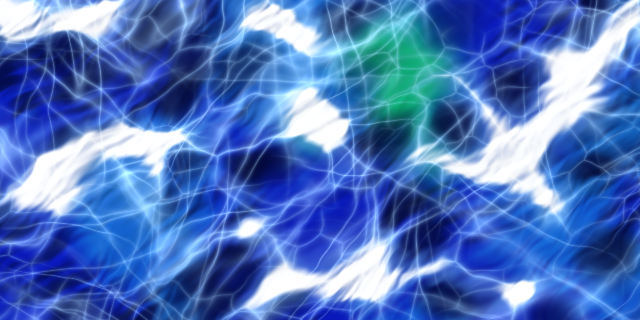
A WebGL 1 fragment shader for this background:

```glsl
precision highp float;
// Glowing white fibre web with dark round holes over deep blue, cyan and green haze.
uniform vec2 u_resolution;

float hash(vec2 p) {
  return fract(sin(dot(p, vec2(127.1, 311.7))) * 43758.5);
}

float noise(vec2 p) {
  vec2 i = floor(p), f = fract(p);
  f = f * f * (3.0 - 2.0 * f);
  return mix(mix(hash(i), hash(i + vec2(1.0, 0.0)), f.x),
             mix(hash(i + vec2(0.0, 1.0)), hash(i + 1.0), f.x), f.y);
}

float fbm(vec2 p) {
  float sum = 0.0, amp = 0.5;
  for (int i = 0; i < 4; i++) {
    sum += amp * noise(p);
    p = p * 2.03 + 7.1;
    amp *= 0.5;
  }
  return sum;
}

// Coordinates along and across the direction of the given angle
vec2 turn(vec2 p, float angle) {
  float c = cos(angle), s = sin(angle);
  return vec2(c * p.x + s * p.y, c * p.y - s * p.x);
}

// Nearest and second nearest site distance, and a random value per cell
vec3 cells(vec2 p) {
  vec2 base = floor(p);
  vec3 result = vec3(9.0, 9.0, 0.0);
  for (int y = -1; y <= 1; y++) {
    for (int x = -1; x <= 1; x++) {
      vec2 id = base + vec2(float(x), float(y));
      vec2 site = id + 0.1 + 0.8 * vec2(hash(id), hash(id + 53.7));
      float d = distance(p, site);
      if (d < result.x) result = vec3(d, result.x, hash(id + 19.3));
      else result.y = min(result.y, d);
    }
  }
  return result;
}

// Soft glow around a segment
float glow(vec2 p, vec2 a, vec2 b, float radius) {
  vec2 ab = b - a;
  float t = clamp(dot(p - a, ab) / dot(ab, ab), 0.0, 1.0);
  float d = distance(p, a + ab * t) / radius;
  return exp(-d * d);
}

// Where the web thickens into white masses
float webDensity(vec2 p) {
  float d = glow(p, vec2(0.0, 1.0), vec2(1.1, 0.95), 0.10);
  d += glow(p, vec2(0.0, 0.36), vec2(0.35, 0.48), 0.13);
  d += glow(p, vec2(0.35, 0.50), vec2(0.95, 0.64), 0.12);
  d += glow(p, vec2(1.50, 0.62), vec2(1.95, 0.90), 0.16);
  d += glow(p, vec2(0.90, 0.10), vec2(1.12, 0.20), 0.13);
  d += glow(p, vec2(1.12, 0.16), vec2(1.60, 0.07), 0.09);
  d += 0.8 * glow(p, vec2(1.10, 0.50), vec2(1.75, 0.42), 0.09);
  d += 0.7 * glow(p, vec2(0.10, 0.70), vec2(0.28, 0.78), 0.07);
  d += 0.8 * glow(p, vec2(0.65, 0.22), vec2(0.78, 0.27), 0.08);
  return min(d, 1.0);
}

// Long thin crossing fibres, mostly rising to the right
float fibres(vec2 p) {
  float sum = 0.0;
  for (int i = 0; i < 9; i++) {
    float k = float(i);
    vec2 q = turn(p, 0.5 + 1.1 * sin(k * 2.4));
    q.y += 0.16 * noise(q * 2.3 + k * 7.7);
    float n = noise(q * vec2(2.2, 9.0 + 1.8 * k) + k * 17.3);
    float gate = smoothstep(0.4, 0.8, noise(q * vec2(2.5, 4.0) + k * 5.1));
    sum += gate * pow(1.0 - abs(2.0 * n - 1.0), 9.0);
  }
  return sum;
}

void main() {
  vec2 p = gl_FragCoord.xy / u_resolution.y;
  vec2 warp = vec2(fbm(p * 3.0 + 2.0), fbm(p * 3.0 + 31.0)) - 0.47;
  vec2 q = turn(p + 0.2 * warp, 0.35) * vec2(3.5, 4.7);

  float streak = 0.6 * noise(turn(p + 0.1 * warp, 0.55) * vec2(5.0, 55.0))
               + 0.4 * noise(turn(p + 0.2 * warp, 0.95) * vec2(7.0, 75.0));
  float density = webDensity(p + 0.25 * warp);
  vec3 cell = cells(q);
  vec3 fine = cells(turn(q, 0.7) * 2.1 + 5.0);
  float edge = cell.y - cell.x;

  // Deep blue ground with dark hollows
  float shade = fbm(p * 3.5 + 11.0) + 0.25 * (streak - 0.5);
  vec3 color = mix(vec3(0.01, 0.05, 0.32), vec3(0.03, 0.09, 0.72),
                   smoothstep(0.28, 0.52, shade));
  float hollow = (1.0 - smoothstep(0.12, 0.5, cell.x)) * smoothstep(0.0, 0.25, edge);
  hollow *= smoothstep(0.3, 0.7, cell.z);

  // Cyan and green haze
  float cyan = fbm(p * 2.4 + 3.0) + 0.12 * glow(p, vec2(1.0, 0.5), vec2(1.9, 0.3), 0.35);
  cyan = smoothstep(0.42, 0.72, cyan + 0.2 * (streak - 0.5));
  color = mix(color, vec3(0.08, 0.45, 0.82), 0.8 * cyan);
  float green = glow(p + 0.2 * warp, vec2(1.17, 0.86), vec2(1.28, 0.76), 0.13)
              + 0.7 * glow(p, vec2(1.26, 0.66), vec2(1.36, 0.52), 0.10)
              + 0.6 * glow(p, vec2(0.94, 0.60), vec2(0.99, 0.57), 0.06);
  color = mix(color, vec3(0.04, 0.70, 0.44), min(green, 0.95));
  color = mix(color, vec3(0.01, 0.03, 0.20), 0.85 * hollow);

  // Pale glow, fibres and threads along the cell borders
  float rise = cell.x - mix(0.98, 0.38, density) + 0.22 * (streak - 0.5);
  float halo = smoothstep(-0.38, 0.12, rise);
  color = mix(color, vec3(0.40, 0.62, 0.88), 0.6 * halo);
  float thread = exp(-20.0 * edge) * (0.3 + 0.9 * density);
  thread += 0.5 * exp(-13.0 * (fine.y - fine.x)) * smoothstep(0.35, 0.65, noise(p * 4.0 + 9.0));
  float light = 1.0 - exp(-0.75 * fibres(p + 0.12 * warp) * (0.65 + 0.6 * density) - thread);
  color = mix(color, vec3(0.55, 0.77, 0.95), 0.8 * light);
  color += 0.35 * light * light;

  // White web masses with frayed edges
  float body = smoothstep(-0.06, 0.13, rise);
  vec3 white = mix(vec3(0.84, 0.87, 0.96), vec3(1.0), smoothstep(0.2, 0.6, streak + 0.3 * light));
  color = mix(color, white, 0.96 * body);
  color *= 0.92 + 0.16 * streak;

  gl_FragColor = vec4(clamp(color, 0.0, 1.0), 1.0);
}
```
